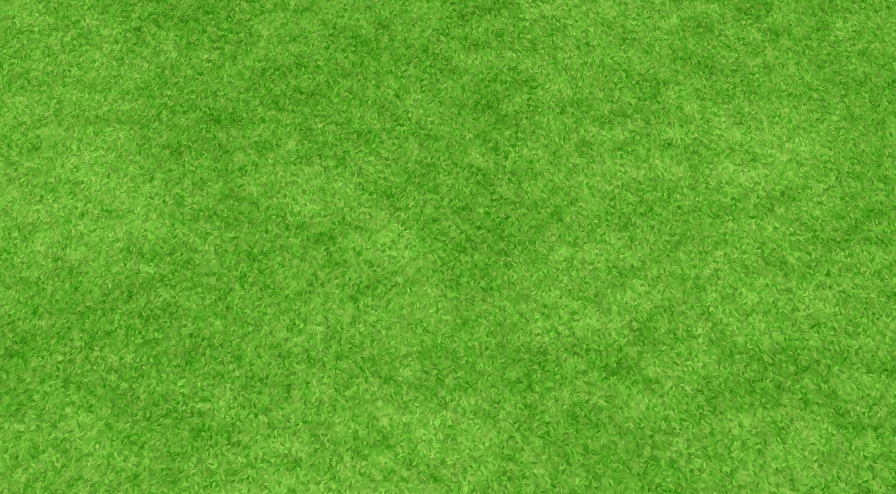
Give the GLSL for this texture, as a Shadertoy shader.

```glsl
// A mown lawn seen at a slant: short blades at random angles, finer toward the top.
// Two layers of scattered blades lie on clumps, broad patches and faint mowing ridges;
// their summed tone shifts one mean green along a dark-to-light colour axis.

const vec3 MEAN_GREEN = vec3(0.392, 0.660, 0.182);
const vec3 TONE_AXIS = vec3(0.078, 0.070, 0.056);
const vec3 HUE_AXIS = vec3(0.016, -0.003, 0.012);

float hash(vec2 p) {
    return fract(sin(dot(p, vec2(127.1, 311.7))) * 43758.5453);
}

// Smooth value noise, centred on zero with a spread of about one
float noise(vec2 p) {
    vec2 cell = floor(p);
    vec2 f = fract(p);
    f = f * f * (3.0 - 2.0 * f);
    float low = mix(hash(cell), hash(cell + vec2(1.0, 0.0)), f.x);
    float high = mix(hash(cell + vec2(0.0, 1.0)), hash(cell + vec2(1.0, 1.0)), f.x);
    return (mix(low, high, f.y) - 0.5) * 4.6;
}

// Two octaves, for irregular outlines
float cloud(vec2 p) {
    return 0.8 * noise(p) + 0.5 * noise(p * 2.1 + 17.3);
}

// Coverage of a tapered blade centred on the origin
float blade(vec2 p, float angle, float halfLength, float halfWidth, float soft) {
    vec2 along = vec2(cos(angle), sin(angle));
    float t = clamp(dot(p, along), -halfLength, halfLength);
    float taper = 1.0 - 0.35 * abs(t) / halfLength;
    float d = length(p - along * t) - halfWidth * taper;
    return 1.0 - smoothstep(-0.5 * soft, 0.5 * soft, d);
}

// Lays one random blade per cell over the given tone
float scatterBlades(vec2 p, float tone, float contrast, float seed, float soft) {
    vec2 home = floor(p);
    for (int j = -1; j <= 1; j++) {
        for (int i = -1; i <= 1; i++) {
            vec2 cell = home + vec2(float(i), float(j));
            vec2 key = cell + seed;
            vec2 root = cell + vec2(hash(key + 3.7), hash(key + 9.2));
            float angle = 0.15 + 2.85 * hash(key + 21.4);
            float halfLength = mix(0.35, 0.7, hash(key + 33.8));
            float shade = (hash(key + 47.1) + hash(key + 58.6) - 1.0) * 2.45;
            float cover = blade(p - root, angle, halfLength, 0.27, soft);
            tone = mix(tone, shade * contrast, cover * 0.85);
        }
    }
    return tone;
}

// Long, gently bent ridges with a lit crest
float mowingRidges(vec2 p) {
    float bend = 0.05 * sin(p.x * 2.3 + 0.8) + 0.02 * noise(p * vec2(2.5, 3.0));
    float crest = exp(-0.7 * pow(noise(vec2(p.x * 0.9, (p.y + bend) * 9.0)) - 1.2, 2.0) * 4.0);
    return crest - 0.25;
}

void mainImage(out vec4 fragColor, in vec2 fragCoord) {
    vec2 p = fragCoord / iResolution.y;
    float centre = 0.5 * iResolution.x / iResolution.y;

    // Slanted ground: cells shrink with height
    float density = 95.0 * (1.0 + 0.35 * p.y);
    vec2 ground = vec2((p.x - centre) * density, 95.0 * (p.y + 0.175 * p.y * p.y));
    float soft = 1.1 * density / iResolution.y;

    // Blades, the second layer finer than the first
    float tone = 0.7 * noise(ground * 1.3);
    tone = scatterBlades(ground, tone, 1.15, 0.0, soft);
    tone = scatterBlades(ground * 1.25 + 5.3, tone, 1.15, 131.0, soft * 1.25);

    // Clumps, patches and ridges
    tone += 0.30 * cloud(ground * vec2(0.24, 0.32));
    tone += 0.20 * cloud(p * vec2(5.0, 8.0) + 40.0);
    tone += 0.12 * cloud(p * vec2(1.6, 2.6) + 71.0);
    tone += mix(0.15, 0.45, p.y) * mowingRidges(p);

    // Colour, with a slight drift between cool and straw green
    float hue = noise(ground * 0.7 + 90.0);
    vec3 colour = MEAN_GREEN + TONE_AXIS * clamp(tone, -2.8, 2.6) + HUE_AXIS * hue;
    fragColor = vec4(clamp(colour, 0.0, 1.0), 1.0);
}
```
